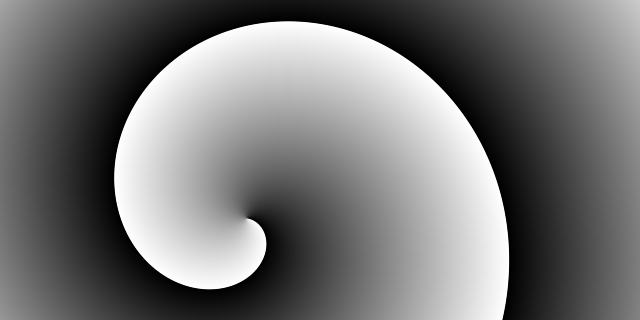
This background is drawn by a Shadertoy shader. Its source:

```glsl
const float TAU = 6.2831853;

// Sawtooth from 0 to 1 whose drop is softened over a phase of +-halfWidth
float smoothSaw(float phase, float halfWidth) {
    float s = fract(phase + 0.5) - 0.5;
    return s + 1.0 - smoothstep(-halfWidth, halfWidth, s);
}

void mainImage(out vec4 fragColor, in vec2 fragCoord) {
    // Offset from the spiral's eye, in canvas heights
    vec2 p = fragCoord / iResolution.y - vec2(0.7714, 0.3177);
    float radius = max(length(p), 1e-4);
    float armSpacing = 0.83;

    // Archimedean spiral: phase grows with radius and with angle
    float phase = radius / armSpacing + atan(p.y, p.x) / TAU + 0.025;

    // Phase change across one pixel sets the edge softness
    float slope = length(vec2(1.0 / armSpacing, 1.0 / (TAU * radius)));
    float halfWidth = min(0.6 * slope / iResolution.y, 0.25);

    fragColor = vec4(vec3(smoothSaw(phase, halfWidth)), 1.0);
}
```
